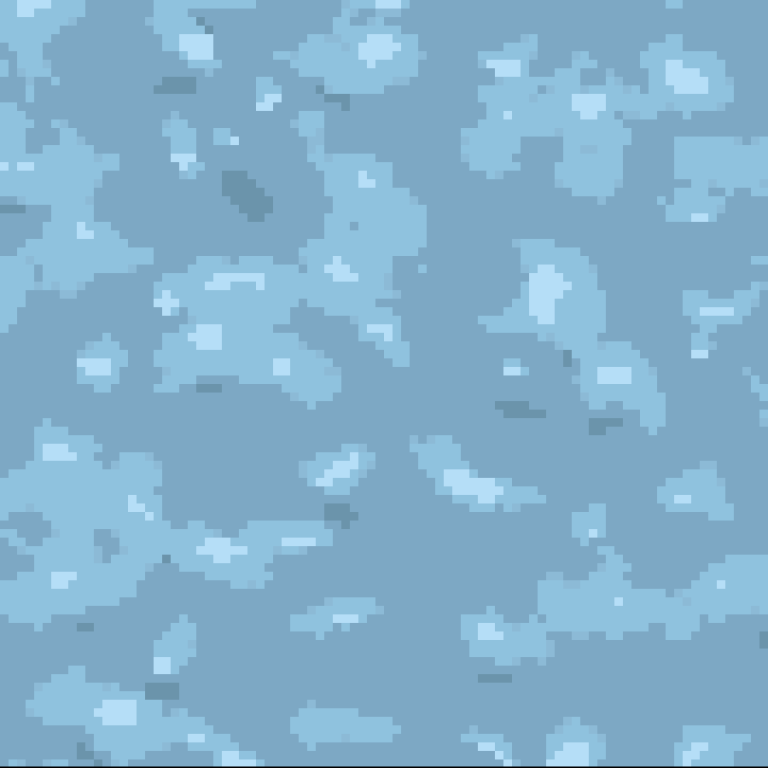
Write a WebGL 2 fragment shader that draws this texture.

```glsl
#version 300 es
precision highp float;

// Pixelated rippling water: scattered tilted patches of light blue on a
// mid-blue ground, each with a pale glint at its core and some with a shadow.
// Warped patches on a jittered lattice, snapped to blocks, over a dark base rule.

uniform vec2 u_resolution;
out vec4 fragColor;

const float BLOCKS = 90.0;              // square blocks per canvas height
const float PATCHES = 7.0;              // lattice cells per canvas height
const float JITTER = 0.85;
const vec2 PATCH_RADII = vec2(0.475, 0.285);
const vec2 PATCH_SIZES = vec2(0.4, 1.4);
const vec2 GLINT_RADII = vec2(0.155, 0.088);
const vec2 SHADE_RADII = vec2(0.19, 0.08);
const float SHADE_CHANCE = 0.4;
const float SHADE_DROP = 0.42;
const vec2 TILT_RANGE = vec2(-0.85, 0.45);
const float WARP = 0.4;
const float WARP_SCALE = 1.8;
const vec2 ROUGHNESS = vec2(0.95, 0.5); // coarse and fine raggedness
const vec2 ROUGH_SCALE = vec2(3.2, 7.5);
const float FLECK_BAND = 0.12;          // depth of the softer patch rim
const float FLECK_CHANCE = 0.3;
const float RULE_HEIGHT = 1.0 / 512.0;  // dark rule along the bottom

const vec3 GROUND = vec3(0.490, 0.660, 0.770);
const vec3 LIGHT = vec3(0.560, 0.760, 0.870);
const vec3 FLECK = vec3(0.550, 0.730, 0.840);
const vec3 GLINT = vec3(0.710, 0.870, 0.970);
const vec3 SHADE = vec3(0.420, 0.580, 0.670);
const vec3 RULE = vec3(0.0);

float hash(vec2 p) {
    return fract(sin(dot(p, vec2(127.1, 311.7))) * 43758.5453);
}

vec2 hash2(vec2 p) {
    return vec2(hash(p), hash(p + vec2(37.3, 17.9)));
}

float valueNoise(vec2 p) {
    vec2 i = floor(p);
    vec2 f = fract(p);
    f = f * f * (3.0 - 2.0 * f);
    float low = mix(hash(i), hash(i + vec2(1.0, 0.0)), f.x);
    float high = mix(hash(i + vec2(0.0, 1.0)), hash(i + vec2(1.0)), f.x);
    return mix(low, high, f.y);
}

vec2 rotate(vec2 v, float angle) {
    float c = cos(angle);
    float s = sin(angle);
    return vec2(c * v.x + s * v.y, c * v.y - s * v.x);
}

// Flat colour of one block of the grid
vec3 blockColor(vec2 block) {
    vec2 p = (block + 0.5) / BLOCKS * PATCHES;
    vec2 bend = vec2(valueNoise(p * WARP_SCALE + 11.0),
                     valueNoise(p * WARP_SCALE + 53.0)) - 0.5;
    vec2 grain = vec2(valueNoise(p * ROUGH_SCALE.x + 91.0),
                      valueNoise(p * ROUGH_SCALE.y + 37.0)) - 0.5;
    float rough = dot(ROUGHNESS, grain);
    p += WARP * bend;

    // Nearest scaled distance to each kind of feature
    float patchDist = 9.0;
    float glintDist = 9.0;
    float shadeDist = 9.0;
    vec2 home = floor(p);
    for (int y = -1; y <= 1; y++) {
        for (int x = -1; x <= 1; x++) {
            vec2 cell = home + vec2(x, y);
            vec2 place = hash2(cell + 3.1);
            vec2 form = hash2(cell + 71.7);
            vec2 spark = hash2(cell + 145.3);
            vec2 d = p - cell - 0.5 - JITTER * (place - 0.5);

            float size = mix(PATCH_SIZES.x, PATCH_SIZES.y, form.x);
            float stretch = mix(0.8, 1.3, form.y);
            float tilt = mix(TILT_RANGE.x, TILT_RANGE.y, spark.x);
            vec2 radii = PATCH_RADII * size * vec2(stretch, 1.0 / stretch);
            patchDist = min(patchDist, length(rotate(d, tilt) / radii));

            vec2 glintOffset = 0.2 * (form.yx - 0.5);
            vec2 glintRadii = GLINT_RADII * mix(0.4, 1.5, spark.y);
            vec2 toGlint = rotate(d - glintOffset, 0.5 * tilt);
            glintDist = min(glintDist, length(toGlint / glintRadii));

            if (hash(cell + 211.9) < SHADE_CHANCE) {
                vec2 toShade = d + vec2(0.6 * (spark.y - 0.5), SHADE_DROP);
                shadeDist = min(shadeDist, length(rotate(toShade, 0.3 * tilt) / SHADE_RADII));
            }
        }
    }

    // Layers from dark to pale
    vec3 color = shadeDist + rough < 1.0 ? SHADE : GROUND;
    float depth = 1.0 - patchDist - rough;
    if (depth > 0.0) {
        bool isFleck = depth < FLECK_BAND && hash(block + 0.5) < FLECK_CHANCE;
        color = isFleck ? FLECK : LIGHT;
        if (glintDist + rough < 1.0) color = GLINT;
    }
    return color;
}

void main() {
    // Box-filter the block edges over one screen pixel
    vec2 p = gl_FragCoord.xy / u_resolution.y * BLOCKS;
    float span = BLOCKS / u_resolution.y;
    vec2 lo = floor(p - 0.5 * span);
    vec2 hi = floor(p + 0.5 * span);
    vec2 t = clamp((p + 0.5 * span - hi) / span, 0.0, 1.0);
    vec3 below = mix(blockColor(lo), blockColor(vec2(hi.x, lo.y)), t.x);
    vec3 above = mix(blockColor(vec2(lo.x, hi.y)), blockColor(hi), t.x);
    vec3 color = mix(below, above, t.y);

    // Dark rule with a smoothed upper edge
    float rule = clamp(RULE_HEIGHT * u_resolution.y - gl_FragCoord.y + 0.5, 0.0, 1.0);
    fragColor = vec4(mix(color, RULE, rule), 1.0);
}
```
